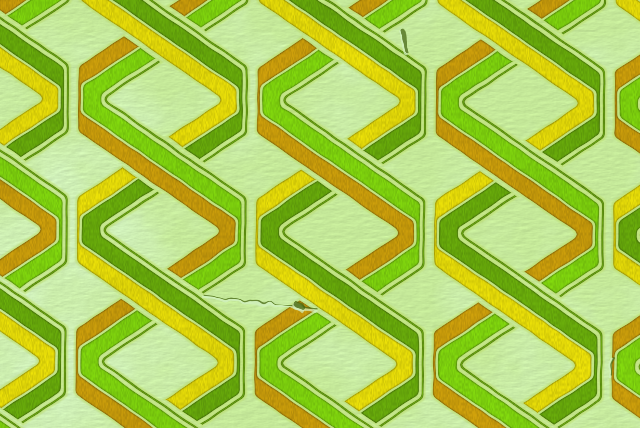
This pattern is drawn by a WebGL 2 fragment shader. Its source:

```glsl
#version 300 es
precision highp float;

uniform vec2 u_resolution;
out vec4 fragColor;

// Design units: the canvas is 512 units tall
const float HEIGHT = 512.0;
const vec2 PITCH = vec2(213.8, 157.0);
const vec2 ANCHOR = vec2(306.0, 277.0);
const float SLOPE = 0.68;
const float COS_SLOPE = 0.827;

const vec3 PAPER = vec3(0.77, 0.91, 0.60);
const vec3 PALE_PAPER = vec3(0.83, 0.95, 0.77);
const vec3 STAIN = vec3(0.74, 0.87, 0.42);
const vec3 YELLOW = vec3(0.87, 0.83, 0.03);
const vec3 OCHRE = vec3(0.76, 0.59, 0.04);
const vec3 LIME = vec3(0.48, 0.80, 0.05);
const vec3 LEAF = vec3(0.39, 0.64, 0.04);
const vec3 LINE_GREEN = vec3(0.47, 0.72, 0.08);

float hash(vec2 p) {
    return fract(sin(dot(p, vec2(127.1, 311.7))) * 43758.545);
}

float noise(vec2 p) {
    vec2 i = floor(p), f = fract(p);
    f = f * f * (3.0 - 2.0 * f);
    return mix(mix(hash(i), hash(i + vec2(1, 0)), f.x),
               mix(hash(i + vec2(0, 1)), hash(i + vec2(1, 1)), f.x), f.y);
}

float fbm(vec2 p) {
    float sum = 0.0, amp = 0.5;
    for (int i = 0; i < 4; i++) {
        sum += amp * noise(p);
        p = p * 2.03 + 17.0;
        amp *= 0.5;
    }
    return sum;
}

float softMin(float a, float b, float k) {
    float h = max(k - abs(a - b), 0.0) / k;
    return min(a, b) - h * h * k * 0.25;
}

float softMax(float a, float b, float k) {
    return -softMin(-a, -b, k);
}

// Folded stripe, positive inside; left and right hold the x of its flattened turns
float stripe(float x, float offset, vec2 edge, vec2 left, vec2 right) {
    float lower = softMax((offset - edge.x) * COS_SLOPE, x - right.x, 4.0);
    float upper = softMin((edge.y - offset) * COS_SLOPE, right.y - x, 4.0);
    return min(softMin(lower, x - left.x, 4.0), softMax(upper, left.y - x, 4.0));
}

// Lay one ink with a dark pressed rim
vec3 ink(vec3 base, vec3 tint, float d, float grain, float px) {
    vec3 body = tint * mix(0.74, 1.0, smoothstep(0.0, 2.6, d)) * grain;
    return mix(base, body, clamp(d / px + 0.5, 0.0, 1.0));
}

float segment(vec2 p, vec2 a, vec2 b) {
    vec2 ab = b - a;
    return length(p - a - ab * clamp(dot(p - a, ab) / dot(ab, ab), 0.0, 1.0));
}

// Ragged tear: shadowed core beside a lit lip
vec3 tear(vec3 base, vec2 p, vec2 a, vec2 b, float width) {
    vec2 q = p + 5.0 * (vec2(noise(p * 0.11), noise(p * 0.13 + 40.0)) - 0.5);
    float w = width * (0.4 + 1.2 * noise(p * 0.09 + 7.0));
    float lip = 1.0 - smoothstep(w, w + 1.5, segment(q - vec2(-1.5, 2.0), a, b));
    float core = 1.0 - smoothstep(w - 0.7, w + 0.7, segment(q, a, b));
    base = mix(base, PALE_PAPER, lip * 0.7);
    return mix(base, vec3(0.27, 0.40, 0.06), core * 0.75);
}

void main() {
    float px = HEIGHT / u_resolution.y;
    vec2 p = vec2(gl_FragCoord.x, u_resolution.y - gl_FragCoord.y) * px;

    // Slight tilt and uneven printing
    vec2 q = p - ANCHOR;
    q += vec2(0.010 * q.y, -0.009 * q.x);
    q += 1.2 * (vec2(noise(p * 0.06), noise(p * 0.06 + 31.0)) - 0.5);
    float x = mod(q.x + 5.0, PITCH.x) - 5.0;

    // Mottled paper
    float mottle = fbm(p * 0.014);
    float corner = smoothstep(380.0, 40.0, length((p - vec2(0.0, 430.0)) * vec2(1.0, 0.8)));
    vec3 color = mix(PAPER, PALE_PAPER, clamp(corner * 0.6 + (mottle - 0.42) * 1.3, 0.0, 1.0));
    float relief = fbm(p * vec2(0.10, 0.28)) - fbm((p + 1.5) * vec2(0.10, 0.28));
    color *= 1.0 + 0.16 * relief;

    float grain = 0.93 + 0.14 * noise(p * vec2(0.9, 0.3)) + 0.08 * (mottle - 0.5);
    float nearest = -100.0;
    vec3 inks = color;

    // Neighbouring rows interlock, so three motifs can reach each point
    for (int k = -1; k <= 1; k++) {
        float row = floor(q.y / PITCH.y) + float(k);
        float y = q.y - row * PITCH.y;
        float odd = mod(row, 2.0);
        float diagonal = SLOPE * x + 41.7 - y;
        float offset = diagonal + 2.0 * min(y, 0.0) + 2.0 * max(y - PITCH.y, 0.0);
        float ends = min(diagonal + 87.0, 153.0 - diagonal) * COS_SLOPE;

        float outer = min(ends, stripe(x, offset, vec2(3.0, 27.0), vec2(0.0, 3.2), vec2(170.0, 189.5)));
        float inner = min(ends, stripe(x, offset, vec2(29.8, 54.5), vec2(5.8, 28.0), vec2(192.3, 196.5)));
        float line = min(ends, stripe(x, offset, vec2(59.6, 63.0), vec2(31.5, 34.2), vec2(199.8, 202.5)));

        inks = ink(inks, mix(YELLOW, OCHRE, odd), outer, grain, px);
        inks = ink(inks, mix(LEAF, LIME, odd), inner, grain, px);
        inks = ink(inks, LINE_GREEN, line, grain, px);
        nearest = max(nearest, max(outer, max(inner, line)));
    }

    // Ink bleeding into the paper beside the stripes
    float bleed = smoothstep(-4.0, -0.5, nearest) * (1.0 - smoothstep(-0.5, 0.5, nearest));
    color = mix(inks, STAIN, bleed * 0.6);

    // Wear
    color = tear(color, p, vec2(484.0, 38.0), vec2(485.0, 62.0), 2.4);
    color = tear(color, p, vec2(243.0, 353.0), vec2(378.0, 369.0), 0.9);
    color = tear(color, p, vec2(355.0, 364.0), vec2(363.0, 368.0), 2.0);
    color = tear(color, p, vec2(733.0, 428.0), vec2(732.0, 450.0), 0.8);
    fragColor = vec4(clamp(color, 0.0, 1.0), 1.0);
}
```
